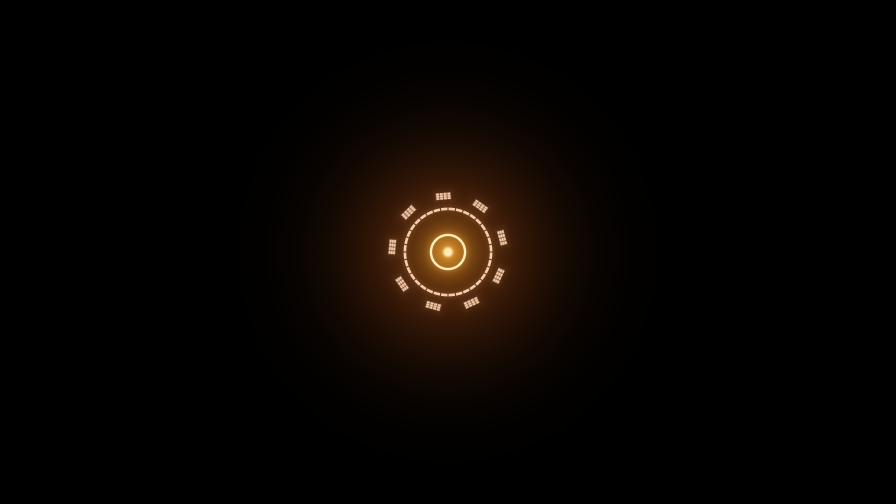
Give the GLSL for this background, as a Shadertoy shader.

```glsl
#define TAU 6.2831853
#define CORE_RADIUS 0.0085
#define INNER_RADIUS 0.0338
#define DASH_RADIUS 0.0855
#define DASH_COUNT 36.0
#define PANEL_RADIUS 0.111
#define PANEL_COUNT 9.0
#define PANEL_PHASE 0.258
#define PANEL_HALF vec2(0.0150, 0.0068)
#define PANEL_GRID vec2(4.0, 3.0)
#define GAP_HALF 0.0006
#define GLOW_SPREAD 0.20

const vec3 EMBER = vec3(0.335, 0.150, 0.043);
const vec3 AMBER = vec3(0.170, 0.150, 0.025);
const vec3 GOLD  = vec3(0.650, 0.500, 0.200);
const vec3 CREAM = vec3(1.000, 0.930, 0.740);
const vec3 PEACH = vec3(0.970, 0.800, 0.670);

// Coverage of a shape from its signed distance
float fill(float d, float pixel) {
    return clamp(0.5 - d / pixel, 0.0, 1.0);
}

// Coverage of a line, dimmed when thinner than a pixel
float line(float d, float halfWidth, float pixel) {
    float visible = max(halfWidth, 0.5 * pixel);
    return fill(abs(d) - visible, pixel) * halfWidth / visible;
}

float boxDistance(vec2 p, vec2 halfSize) {
    vec2 d = abs(p) - halfSize;
    return length(max(d, 0.0)) + min(max(d.x, d.y), 0.0);
}

float bell(float x, float width) {
    return exp(-x * x / (width * width));
}

// Signed angle to the nearest of count evenly spaced spokes
float foldAngle(float angle, float count, float phase) {
    float turn = (angle - phase) * count / TAU;
    return (fract(turn + 0.5) - 0.5) * TAU / count;
}

float dashedRing(float r, float angle, float pixel) {
    float gap = foldAngle(angle, DASH_COUNT, 0.0) * r;
    float ring = line(r - DASH_RADIUS, 0.0026, pixel);
    return ring * (1.0 - line(gap, 0.0011, pixel));
}

// Distance to the nearest seam between cells of a panel
float seamDistance(float x, float halfSize, float cells) {
    float size = 2.0 * halfSize / cells;
    return (0.5 - abs(fract((x + halfSize) / size) - 0.5)) * size;
}

void mainImage(out vec4 fragColor, in vec2 fragCoord) {
    float pixel = 1.0 / iResolution.y;
    vec2 p = (fragCoord - 0.5 * iResolution.xy) * pixel;
    float r = length(p);
    float angle = atan(p.y, p.x + 1e-6);

    // Wide ember glow with a warmer heart
    vec3 color = EMBER * bell(r, GLOW_SPREAD);
    color += AMBER * bell(r, 0.070);
    color += GOLD * exp(-r / 0.018);

    // Panels in a frame of tangent and radius
    float spoke = foldAngle(angle, PANEL_COUNT, PANEL_PHASE);
    vec2 q = r * vec2(sin(spoke), cos(spoke)) - vec2(0.0, PANEL_RADIUS);
    float panelDistance = boxDistance(q, PANEL_HALF);
    float columns = line(seamDistance(q.x, PANEL_HALF.x, PANEL_GRID.x), GAP_HALF, pixel);
    float rows = line(seamDistance(q.y, PANEL_HALF.y, PANEL_GRID.y), 0.5 * GAP_HALF, pixel);
    float panel = fill(panelDistance, pixel) * (1.0 - columns) * (1.0 - rows);

    // Soft bloom around the lit parts
    color += 0.07 * PEACH * exp(-max(panelDistance, 0.0) / 0.007);
    color += 0.08 * PEACH * bell(r - DASH_RADIUS, 0.008);
    color += 0.14 * GOLD * bell(r - INNER_RADIUS, 0.010);

    // Lit parts
    color = mix(color, PEACH, panel);
    color = mix(color, PEACH, dashedRing(r, angle, pixel));
    color = mix(color, CREAM, line(r - INNER_RADIUS, 0.0024, pixel));
    color = mix(color, CREAM, smoothstep(1.5 * CORE_RADIUS, 0.6 * CORE_RADIUS, r));

    fragColor = vec4(clamp(color, 0.0, 1.0), 1.0);
}
```
